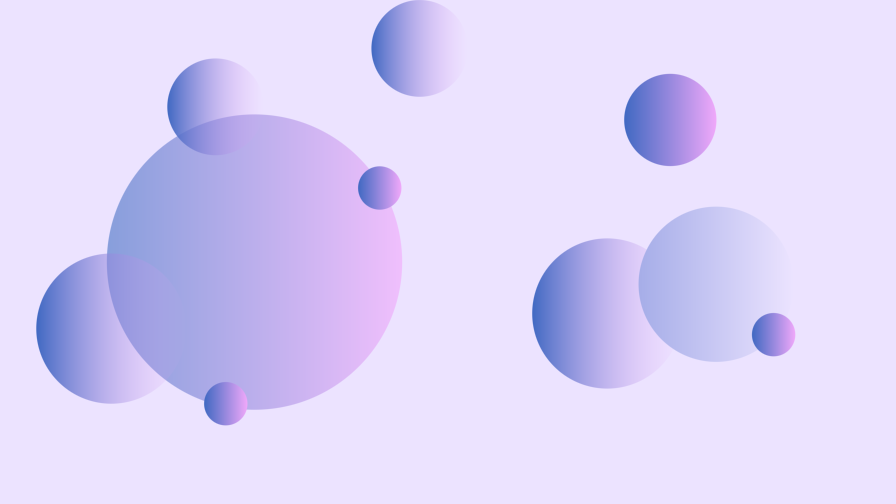
Give the GLSL for this background, as a WebGL 2 fragment shader.

```glsl
#version 300 es
precision highp float;

uniform vec2 u_resolution;
out vec4 fragColor;

const vec3 PAPER = vec3(0.925, 0.892, 1.0);
const vec4 BLUE = vec4(0.25, 0.41, 0.76, 1.0);
const vec4 PINK = vec4(0.94, 0.66, 0.98, 1.0);

// Blend a disc (center xy, radius z) with a left-to-right gradient over base
vec3 paintDisc(vec3 base, vec2 p, vec3 disc, vec4 left, vec4 right) {
    vec2 d = p - disc.xy;
    float edge = 0.75 / u_resolution.y;
    float coverage = 1.0 - smoothstep(-edge, edge, length(d) - disc.z);
    float t = clamp(0.5 + 0.5 * d.x / disc.z, 0.0, 1.0);
    vec4 tint = mix(left, right, t);
    return mix(base, tint.rgb, tint.a * coverage);
}

void main() {
    // Canvas height is one unit; x is centered for other aspect ratios
    vec2 p = (gl_FragCoord.xy - 0.5 * u_resolution) / u_resolution.y + vec2(0.8889, 0.5);
    vec3 color = PAPER;

    // Large pastel disc
    color = paintDisc(color, p, vec3(0.505, 0.480, 0.293),
                      vec4(0.53, 0.62, 0.86, 1.0), vec4(0.94, 0.75, 0.99, 1.0));

    // Discs fading out to the right
    vec3 fading[4] = vec3[4](
        vec3(0.428, 0.788, 0.096), vec3(0.833, 0.904, 0.096),
        vec3(0.221, 0.348, 0.149), vec3(1.205, 0.378, 0.149));
    for (int i = 0; i < 4; i++) {
        color = paintDisc(color, p, fading[i], BLUE, vec4(PINK.rgb, 0.0));
    }

    // Pale disc on the right
    color = paintDisc(color, p, vec3(1.421, 0.436, 0.154),
                      vec4(0.65, 0.68, 0.91, 1.0), vec4(PAPER, 1.0));

    // Small saturated discs
    vec3 vivid[4] = vec3[4](
        vec3(1.330, 0.762, 0.0915), vec3(0.7535, 0.627, 0.043),
        vec3(0.448, 0.199, 0.043), vec3(1.535, 0.336, 0.043));
    for (int i = 0; i < 4; i++) {
        color = paintDisc(color, p, vivid[i], BLUE, PINK);
    }

    fragColor = vec4(color, 1.0);
}
```
